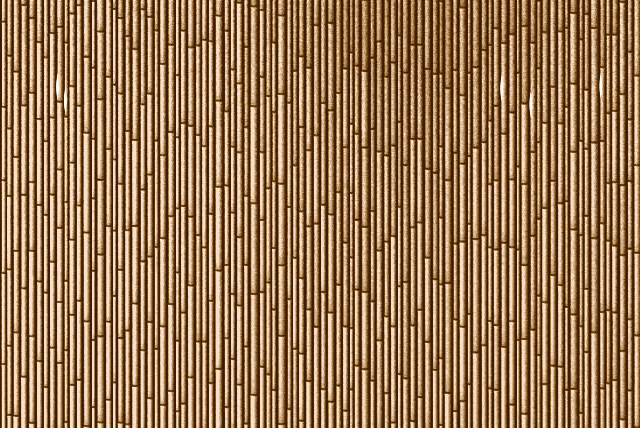
A Shadertoy shader for this texture:

```glsl
// A wall of upright bamboo canes in sepia, lit from the left and shaded at the top.
// Jittered slots split x into canes and each cane into segments; one tone value,
// built from roundness, nodes, light and grain, is mapped through a colour ramp.

const float CANES = 92.0;          // canes across the canvas
const float CANE_JITTER = 0.23;    // variation of cane width
const float NODE_JITTER = 0.1;     // variation of segment length
const vec2 SEGMENT = vec2(0.105, 0.16); // shortest and longest segment, canvas widths
const float NODE_LINE = 0.0012;    // half thickness of the node line
const float NODE_CURVE = 0.004;    // sag of the node line across a cane
const float GRAIN_SCALE = 560.0;   // speckles across the canvas
const float GRAIN = 0.34;          // strength of the speckle
const float GAP_CHANCE = 0.07;     // share of canes with a bright gap beside them
const float GAP_HEIGHT = 0.52;     // height of the gaps, canvas widths
const float GAP_LENGTH = 0.02;     // half length of a gap

const vec3 UMBER = vec3(0.26, 0.115, 0.015);
const vec3 BROWN = vec3(0.42, 0.25, 0.05);
const vec3 TAN   = vec3(0.65, 0.48, 0.26);
const vec3 STRAW = vec3(0.82, 0.69, 0.55);
const vec3 CREAM = vec3(0.97, 0.88, 0.79);

float hash(vec2 p) {
    vec3 q = fract(vec3(p.xyx) * 0.1031);
    q += dot(q, q.yzx + 33.33);
    return fract((q.x + q.y) * q.z);
}

float noise(vec2 p) {
    vec2 i = floor(p), f = fract(p);
    f = f * f * (3.0 - 2.0 * f);
    return mix(mix(hash(i), hash(i + vec2(1, 0)), f.x),
               mix(hash(i + vec2(0, 1)), hash(i + vec2(1, 1)), f.x), f.y);
}

float slotEdge(float i, float jitter, float seed) {
    return i + jitter * (2.0 * hash(vec2(i + 7.0, seed)) - 1.0);
}

// Index, lower edge and upper edge of the jittered slot holding x
vec3 slot(float x, float jitter, float seed) {
    float i = floor(x);
    if (x < slotEdge(i, jitter, seed)) i -= 1.0;
    else if (x >= slotEdge(i + 1.0, jitter, seed)) i += 1.0;
    return vec3(i, slotEdge(i, jitter, seed), slotEdge(i + 1.0, jitter, seed));
}

vec3 sepia(float t) {
    vec3 c = mix(UMBER * 0.75, UMBER, smoothstep(-0.1, 0.08, t));
    c = mix(c, BROWN, smoothstep(0.1, 0.3, t));
    c = mix(c, TAN, smoothstep(0.3, 0.52, t));
    c = mix(c, STRAW, smoothstep(0.52, 0.74, t));
    c = mix(c, CREAM, smoothstep(0.74, 0.93, t));
    return mix(c, vec3(1.0), smoothstep(1.15, 1.5, t));
}

// Broad light: a little brighter on the left, a soft dark patch at the top
float lighting(vec2 uv) {
    float light = 1.1 - 0.14 * smoothstep(0.0, 0.75, uv.x);
    float patchX = (uv.x - 0.63) / 0.17;
    light -= 0.15 * exp(-patchX * patchX) * smoothstep(0.3, 1.0, uv.y);
    light -= 0.07 * smoothstep(0.6, 1.0, uv.y);
    return light + 0.2 * exp(-uv.x / 0.01);
}

// Brightness across a cane: thin dark rims, peak left of centre, long shaded side
float roundness(float v) {
    float rims = smoothstep(0.0, 0.26, v) * (1.0 - smoothstep(0.8, 1.0, v));
    return rims * (1.0 - 0.72 * smoothstep(0.34, 0.92, v));
}

void mainImage(out vec4 fragColor, in vec2 fragCoord) {
    vec2 uv = fragCoord / iResolution.xy;
    vec2 p = fragCoord / iResolution.x;
    float px = 1.0 / iResolution.x;

    // Cane and position across it
    float x = p.x * CANES;
    vec3 cane = slot(x, CANE_JITTER, 3.0);
    float u = (x - cane.y) / (cane.z - cane.y);

    // Segment and distances to the nodes below and above
    float len = mix(SEGMENT.x, SEGMENT.y, hash(vec2(cane.x, 11.0)));
    float sag = NODE_CURVE * (u - 0.5) * (u - 0.5);
    float s = (p.y - sag) / len + 5.0 * hash(vec2(cane.x, 17.0));
    vec3 seg = slot(s, NODE_JITTER, cane.x + 40.0);
    float above = (s - seg.y) * len;
    float below = (seg.z - s) * len;
    float node = min(above, below);
    float variation = hash(vec2(cane.x + 9.0, seg.x + 61.0));

    // Round cane, flared at the nodes and nudged sideways per segment
    float margin = 0.06 * smoothstep(0.0, 0.008, node);
    float v = (u - 0.5) / (1.0 - margin) + 0.5 + 0.06 * (variation - 0.5);
    float tone = roundness(v) * lighting(uv) * mix(0.88, 1.06, variation);

    // Node: shade above it, pale rim below it, dark line on it
    tone *= 1.0 - 0.3 * exp(-above / 0.012);
    tone += 0.2 * tone * exp(-below / 0.004);
    float line = 1.0 - smoothstep(NODE_LINE - px * 0.5, NODE_LINE + px, node);
    tone = mix(tone, 0.1, 0.8 * line);

    // Speckle, stronger on the lit side and towards the top
    float grain = 0.75 * noise(p * GRAIN_SCALE) + 0.25 * noise(p * GRAIN_SCALE * 0.5 + 31.0);
    tone += GRAIN * (grain - 0.5) * (0.6 + 0.4 * uv.y) * smoothstep(0.0, 0.4, tone);
    vec3 color = sepia(tone);

    // Rare slivers of light between canes
    float dy = (p.y - GAP_HEIGHT - 0.04 * (hash(vec2(cane.x, 23.0)) - 0.5)) / GAP_LENGTH;
    float sliver = abs(x - cane.y - 0.2) - 0.2 * (1.0 - dy * dy);
    float gap = 1.0 - smoothstep(-0.5, 0.5, sliver / (px * CANES));
    gap *= step(hash(vec2(cane.x, 29.0)), GAP_CHANCE);
    fragColor = vec4(mix(color, vec3(1.0, 0.98, 0.95), gap), 1.0);
}
```
